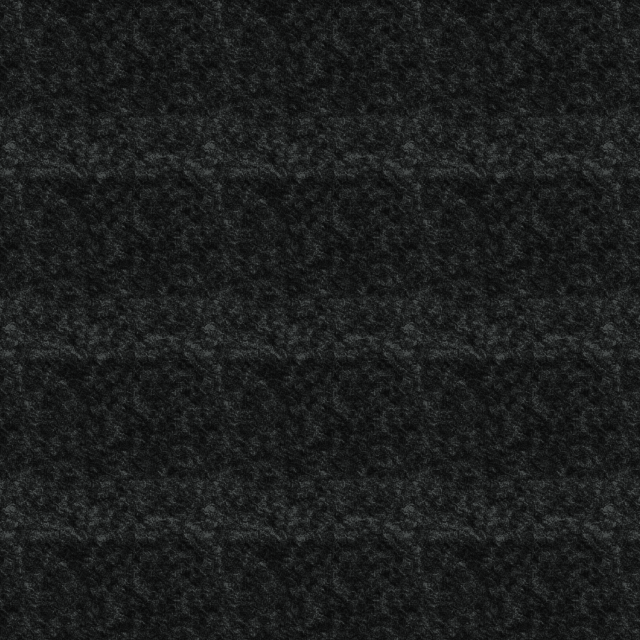
Give the GLSL for this texture, as a three.js fragment shader.

```glsl
varying vec2 vUv;

vec2 gradientAt(vec2 cell, float seed) {
  float angle = 6.2832 * fract(sin(dot(cell, vec2(127.1, 311.7)) + seed * 17.3) * 43758.5);
  return vec2(cos(angle), sin(angle));
}

// Gradient noise that wraps after one tile
float tileNoise(vec2 tile, vec2 cells, float seed) {
  vec2 p = tile * cells;
  vec2 i = floor(p);
  vec2 f = p - i;
  vec2 w = f * f * f * (f * (f * 6.0 - 15.0) + 10.0);
  vec2 lo = mod(i, cells);
  vec2 hi = mod(i + 1.0, cells);
  float a = dot(gradientAt(lo, seed), f);
  float b = dot(gradientAt(vec2(hi.x, lo.y), seed), f - vec2(1.0, 0.0));
  float c = dot(gradientAt(vec2(lo.x, hi.y), seed), f - vec2(0.0, 1.0));
  float d = dot(gradientAt(hi, seed), f - 1.0);
  return mix(mix(a, b, w.x), mix(c, d, w.x), w.y);
}

// Mottled stone, from broad blotches down to grain
float mottle(vec2 tile) {
  vec2 crumple = vec2(tileNoise(tile, vec2(33.0, 30.0), 1.0),
                      tileNoise(tile, vec2(33.0, 30.0), 2.0));
  vec2 p = tile + 0.016 * crumple;
  vec2 slanted = vec2(p.x + p.y, p.y);
  float sum = 1.3 * tileNoise(p, vec2(9.0, 8.0), 3.0);
  sum += 2.2 * tileNoise(p, vec2(22.0, 20.0), 4.0);
  sum += 2.3 * tileNoise(slanted, vec2(40.0, 36.0), 5.0);
  sum += 2.1 * tileNoise(p, vec2(77.0, 70.0), 6.0);
  sum += 2.0 * tileNoise(tile, vec2(131.0, 119.0), 7.0);
  return sum;
}

// Thin pale creases, only in scattered patches
float creases(vec2 tile) {
  vec2 slanted = vec2(tile.x + tile.y, tile.y);
  float ridge = abs(tileNoise(slanted, vec2(19.0, 17.0), 8.0));
  float patches = smoothstep(0.05, 0.3, tileNoise(tile, vec2(13.0, 12.0), 9.0));
  return (1.0 - smoothstep(0.0, 0.07, ridge)) * patches;
}

// Uneven light across a tile, with abrupt seams
float shading(vec2 tile) {
  float paleBand = smoothstep(0.0, 0.03, tile.y) * (1.0 - smoothstep(0.12, 0.42, tile.y));
  float ledge = smoothstep(0.42, 0.64, tile.y) * (1.0 - smoothstep(0.645, 0.66, tile.y));
  float paleSide = smoothstep(0.0, 0.015, tile.x) * (1.0 - smoothstep(0.08, 0.4, tile.x));
  float darkTop = smoothstep(0.85, 0.98, tile.y);
  return 0.7 * paleBand + 0.3 * paleSide - 0.3 * ledge - 0.35 * darkTop - 0.2;
}

void main() {
  vec2 tile = fract((vUv - vec2(0.306, 0.1536)) / vec2(0.3115, 0.2835));
  float relief = mottle(tile) + 0.8 * creases(tile) + shading(tile);
  float tone = 0.107 * exp(0.37 * clamp(relief, -3.0, 2.6));

  vec3 stoneTint = vec3(0.96, 1.02, 1.01);
  gl_FragColor = vec4(tone * stoneTint, 1.0);
}
```
